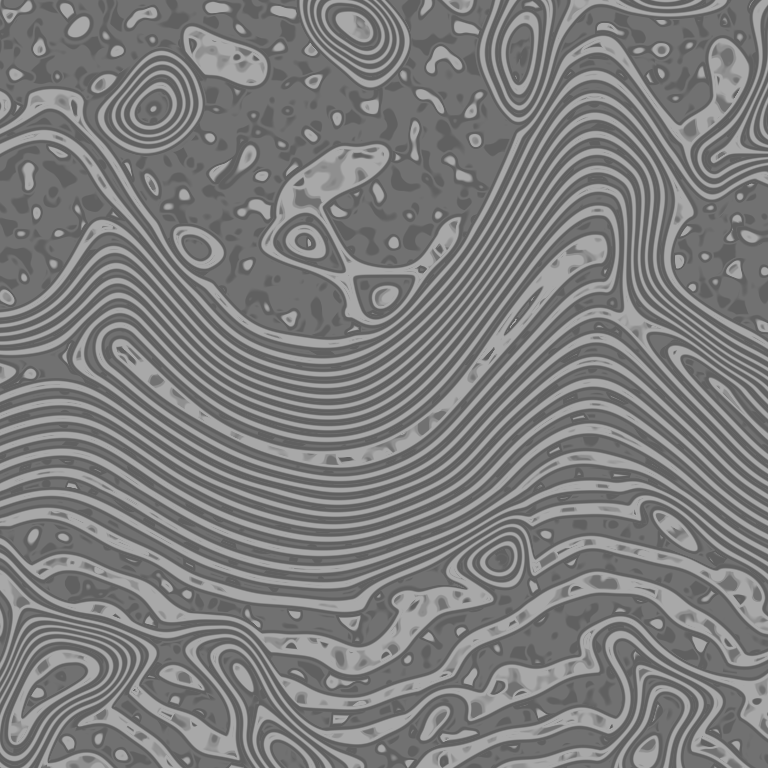
This pattern is drawn by a Shadertoy shader. Its source:

```glsl
// Grey contour bands of a rolling height field: two steep stacks folded around
// a wavy seam, with nested knolls on the plains. Bands are outlined by their
// estimated distance to the edge, and wide ones are filled with small grains.

#define STACK_LINES   11.0    // contour lines in one steep stack
#define STACK_WIDTH   0.23    // half thickness of the folded strata
#define LOWER_SLOPE   15.0    // extra lines per unit below the stacks
#define KNOLL_LINES   5.0     // contour lines on one knoll
#define BASIN_LEVEL   9.0     // flat level inside the large basins
#define LIGHT_HALF    0.19    // half share of the light band in a period
#define OUTLINE       0.0042  // width of the dark outline
#define GRAIN_MARGIN  0.008   // grain free distance to band edges
#define ISLAND_FREQ   38.0
#define SPOT_FREQ     44.0

const float TAU = 6.2831853;
const float DARK = 0.375, MID = 0.445, SOFT = 0.56, LIGHT = 0.66;

// Unit gradient for a lattice point, from an integer hash
vec2 latticeGradient(vec2 cell) {
    uvec2 q = uvec2(ivec2(cell) + 4096);
    uint h = q.x * 73856093u ^ q.y * 19349663u;
    h = (h ^ (h >> 15)) * 2246822519u;
    h = (h ^ (h >> 13)) * 3266489917u;
    h ^= h >> 16;
    float angle = TAU * float(h & 65535u) / 65536.0;
    return vec2(cos(angle), sin(angle));
}

// Gradient noise, roughly -1 to 1
float gradientNoise(vec2 p) {
    vec2 i = floor(p), f = p - i;
    vec2 w = f * f * f * (f * (f * 6.0 - 15.0) + 10.0);
    vec2 e = vec2(1.0, 0.0);
    float a = dot(latticeGradient(i), f);
    float b = dot(latticeGradient(i + e.xy), f - e.xy);
    float c = dot(latticeGradient(i + e.yx), f - e.yx);
    float d = dot(latticeGradient(i + e.xx), f - e.xx);
    return 1.5 * mix(mix(a, b, w.x), mix(c, d, w.x), w.y);
}

// Two rotated layers give rounder grains
float grain(vec2 p) {
    vec2 turned = mat2(0.8, 0.6, -0.6, 0.8) * p + 21.3;
    return 0.75 * (gradientNoise(p) + gradientNoise(turned));
}

// Height, counted in contour periods
float height(vec2 p) {
    // Folded strata: the fold deepens upwards
    float fold = (0.08 + 0.05 * p.x) * cos(TAU * (p.x - 0.77) / 0.72);
    float v = p.y - 0.48 - fold * max(0.65, 1.0 + 3.0 * (p.y - 0.48));
    v += 0.014 * gradientNoise(p * 4.0 + 7.0);
    float u = sqrt(v * v + 0.0002);
    float h = 0.03 + STACK_LINES * smoothstep(-0.05, STACK_WIDTH, u);
    h += LOWER_SLOPE * max(-v - 0.17, 0.0);

    // Large basins beside the seam, repeated along x
    vec2 q = vec2(mod(p.x - 0.495, 0.95) - 0.475, p.y - 0.68);
    float r = length(q) + 0.02 * gradientNoise(p * 7.0 + 31.0);
    h = mix(h, BASIN_LEVEL, smoothstep(0.19, 0.07, r));

    // Knolls on the plains and gentle undulation everywhere
    float plain = smoothstep(0.15, 0.27, u);
    float knoll = gradientNoise(p * 6.0 + vec2(3.3, 12.7));
    h += plain * KNOLL_LINES * smoothstep(0.08, 0.75, knoll);
    h += 0.5 * gradientNoise(p * 6.0 + 19.0);
    h += 0.35 * plain * gradientNoise(p * 11.0 + 43.0);
    return h;
}

// Signed distance to the nearest band edge, positive in light bands
float bandDistance(vec2 p) {
    const float STEP = 0.0015;
    float h = height(p);
    vec2 slope = vec2(height(p + vec2(STEP, 0.0)), height(p + vec2(0.0, STEP))) - h;
    float steepness = max(length(slope) / STEP, 3.0);
    return (LIGHT_HALF - abs(fract(h) - 0.5)) / steepness;
}

void mainImage(out vec4 fragColor, in vec2 fragCoord) {
    vec2 p = fragCoord / iResolution.y;
    float soft = max(0.0013, 0.8 / iResolution.y);

    // Islands of the opposite tone inside wide bands
    float d = bandDistance(p);
    float inside = abs(d);
    float island = (grain(p * ISLAND_FREQ + 5.0) - 0.5) / 55.0;
    d = sign(d) * min(inside, -min(island, inside - GRAIN_MARGIN));

    // Soft spots, kept away from every edge
    float spot = grain(p * SPOT_FREQ + 77.0);
    float darkRoom = smoothstep(0.006, 0.009, -d);
    float lightRoom = smoothstep(0.003, 0.006, d);
    float darkFill = mix(MID, DARK, darkRoom * smoothstep(0.1, 0.34, spot));
    float lightFill = mix(LIGHT, SOFT, lightRoom * smoothstep(-0.1, 0.12, spot));
    lightFill = mix(lightFill, MID, lightRoom * smoothstep(0.2, 0.38, spot));

    // Plain, outline, light band
    float tone = mix(darkFill, DARK, smoothstep(-soft, soft, d + OUTLINE));
    tone = mix(tone, lightFill, smoothstep(-soft, soft, d));
    fragColor = vec4(vec3(tone), 1.0);
}
```
